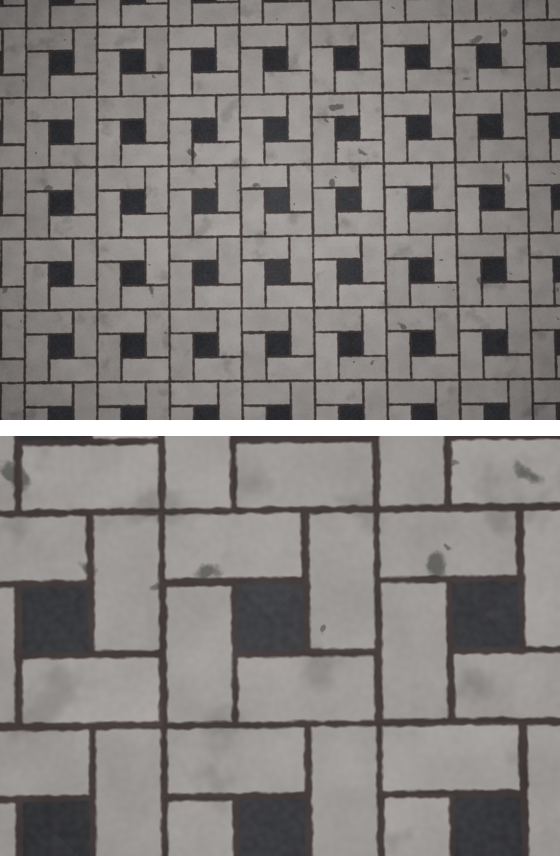
Top: the whole. Bottom: its middle third, enlarged.
Reproduce this pattern procedurally as a Shadertoy shader.

```glsl
// Worn pinwheel floor: each square repeat holds four 2:1 pale tiles around a dark square.
// A mild perspective warp places the repeats; box distances cut the tiles from the grout,
// and gradient noise adds mottling, ragged edges and scattered scuffs.

const vec3 PALE_TINT = vec3(1.0, 0.975, 0.96);
const vec3 DARK_TILE = vec3(0.160, 0.162, 0.175);
const vec3 GROUT = vec3(0.255, 0.222, 0.220);
const vec3 SCUFF = vec3(0.27, 0.28, 0.27);
const float GROUT_WIDTH = 0.034;  // fraction of one repeat
const float REPEATS_DOWN = 5.9;

vec2 hash2(vec2 p) {
    vec3 h = fract(p.xyx * vec3(0.1031, 0.1030, 0.0973));
    h += dot(h, h.yzx + 33.33);
    return fract((h.xx + h.yz) * h.zy);
}

float cornerSlope(vec2 cell, vec2 offset) {
    float angle = 6.2832 * hash2(cell).x;
    return dot(vec2(cos(angle), sin(angle)), offset);
}

float gradientNoise(vec2 p) {
    vec2 i = floor(p), f = fract(p), e = vec2(1.0, 0.0);
    vec2 w = f * f * f * (f * (f * 6.0 - 15.0) + 10.0);
    float low = mix(cornerSlope(i, f), cornerSlope(i + e, f - e), w.x);
    float high = mix(cornerSlope(i + e.yx, f - e.yx), cornerSlope(i + 1.0, f - 1.0), w.x);
    return 1.4 * mix(low, high, w.y);
}

float fbm(vec2 p) {
    float sum = 0.0, amp = 0.5;
    for (int i = 0; i < 4; i++) {
        sum += amp * gradientNoise(p);
        p = mat2(1.6, 1.2, -1.2, 1.6) * p + 7.3;
        amp *= 0.5;
    }
    return sum;
}

float boxDistance(vec2 p, vec2 halfSize, float radius) {
    vec2 q = abs(p) - halfSize + radius;
    return length(max(q, 0.0)) + min(max(q.x, q.y), 0.0) - radius;
}

// Canvas position (height = 1) to repeat units, with y counted downward.
vec2 floorCoords(vec2 p) {
    float down = 1.0 - p.y;
    float x = p.x - 0.0625 + 0.004 * down;
    float y = down - 0.0677 + x * (0.0166 - 0.0103 * down);
    return vec2(x / (0.169 + 0.004 * down), y * (6.08 - 0.183 * y));
}

// Distance to the nearest pale tile, and that tile's index within the repeat.
vec2 pinwheel(vec2 c, vec2 cell, float gap) {
    vec2 nearest = vec2(1.0, 0.0);
    for (int k = 0; k < 4; k++) {
        vec2 jitter = 0.008 * (hash2(cell * 4.0 + float(k) + 61.0) - 0.5);
        vec2 q = c + vec2(1.0 / 6.0, 1.0 / 3.0) + jitter;
        float d = boxDistance(q, vec2(1.0 / 3.0, 1.0 / 6.0) - 0.5 * gap, 0.008);
        if (d < nearest.x) nearest = vec2(d, float(k));
        c = vec2(c.y, -c.x);
    }
    return nearest;
}

// Sparse, ragged, randomly turned marks; density is the chance per grid square.
float scuffs(vec2 p, float density) {
    vec2 cell = floor(p);
    vec2 pick = hash2(cell + 19.0), place = hash2(cell + 83.0);
    vec2 q = fract(p) - mix(vec2(0.3), vec2(0.7), place);
    float angle = 6.2832 * pick.y;
    q = mat2(cos(angle), sin(angle), -sin(angle), cos(angle)) * q;
    float size = mix(0.07, 0.2, place.x);
    float d = length(q * vec2(1.0, 1.9)) - size + 0.16 * fbm(p * 5.0);
    return step(pick.x, density) * (1.0 - smoothstep(-0.06, 0.05, d));
}

void mainImage(out vec4 fragColor, in vec2 fragCoord) {
    vec2 p = fragCoord / iResolution.y;
    vec2 uv = floorCoords(p);
    vec2 cell = floor(uv), c = fract(uv) - 0.5;
    float soft = 0.006 + 0.6 * REPEATS_DOWN / iResolution.y;

    // Tile shapes with slightly chipped edges
    float ragged = 0.006 * gradientNoise(uv * 13.0) + 0.004 * gradientNoise(uv * 29.0);
    vec2 tile = pinwheel(c, cell, GROUT_WIDTH);
    float paleMask = 1.0 - smoothstep(-soft, soft, tile.x + ragged);
    float darkEdge = boxDistance(c, vec2(1.0 / 6.0 - 0.4 * GROUT_WIDTH), 0.008);
    float darkMask = 1.0 - smoothstep(-soft, soft, darkEdge + ragged);

    // Light falls off from the middle of the floor
    vec2 fromCentre = p - vec2(0.5 * iResolution.x / iResolution.y, 0.5);
    float r2 = dot(fromCentre, fromCentre);
    float falloff = 1.0 - 0.48 * r2;
    float sheen = exp(-14.0 * r2);

    // Pale glaze: tone per tile, broad mottling, fine grain and grime
    float tone = hash2(cell * 4.0 + tile.y + 7.0).x - 0.5;
    float mottle = fbm(uv * 3.5 + tile.y * 5.0);
    float grain = gradientNoise(uv * 27.0);
    float grime = smoothstep(0.18, 0.5, fbm(uv * 2.3 + 31.0));
    vec3 pale = PALE_TINT * (0.622 * falloff + 0.035 * tone + 0.05 * mottle + 0.012 * grain);
    pale *= 1.0 - 0.12 * grime;
    pale += 0.012 * sheen;
    pale = mix(pale, SCUFF, 0.65 * scuffs(uv * 2.0, 0.07));
    pale = mix(pale, SCUFF, 0.55 * scuffs(uv * 5.0 + 3.7, 0.035));

    // Dark squares catch the central reflection
    vec3 dark = DARK_TILE * (1.0 + 0.12 * tone) + 0.10 * sheen + 0.022 * grain + 0.02 * mottle;
    vec3 joint = GROUT * (falloff + 0.18 * mottle) + 0.02 * sheen;
    vec3 color = mix(mix(joint, dark, darkMask), pale, paleMask);
    fragColor = vec4(clamp(color, 0.0, 1.0), 1.0);
}
```
